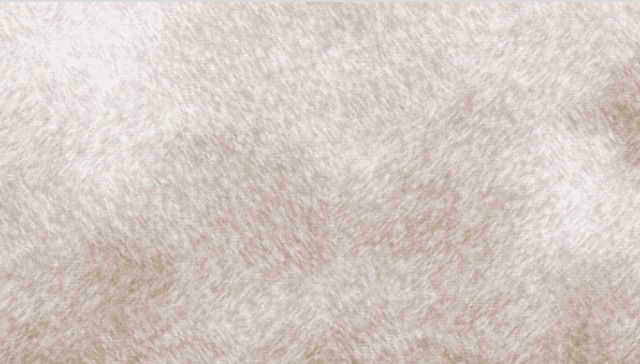
Write a Shadertoy shader that draws this texture.

```glsl
// Pale beige suede with soft cloudy stains and a fine slanted nap.
#define SHADE_COLOR vec3(0.70, 0.63, 0.57)
#define LIGHT_COLOR vec3(0.935, 0.915, 0.90)
#define EDGE_COLOR vec3(0.85, 0.86, 0.86)
#define BASE_TONE 0.67
#define CLOUD_SCALE 3.2
#define CLOUD_DEPTH 0.55
#define WARP 0.26
#define NAP_SCALE 150.0
#define NAP_DEPTH 0.50
#define SPECK_DEPTH 0.30
#define THREAD_COUNT 105.0
#define EDGE_WIDTH 0.005

float hash(vec2 p) {
    return fract(sin(dot(p, vec2(12.9898, 78.233))) * 43758.5453);
}

float noise(vec2 p) {
    vec2 i = floor(p), f = fract(p);
    f = f * f * (3.0 - 2.0 * f);
    float low = mix(hash(i), hash(i + vec2(1, 0)), f.x);
    float high = mix(hash(i + vec2(0, 1)), hash(i + vec2(1, 1)), f.x);
    return mix(low, high, f.y);
}

mat2 rotation(float angle) {
    float c = cos(angle), s = sin(angle);
    return mat2(c, -s, s, c);
}

float fbm(vec2 p) {
    float sum = 0.0, weight = 0.5;
    for (int i = 0; i < 5; i++) {
        sum += weight * noise(p);
        p = rotation(0.6) * p * 2.03 + 17.3;
        weight *= 0.5;
    }
    return sum / 0.97;
}

// Soft elliptical patch, 1 in the middle
float patchAt(vec2 p, vec2 center, vec2 radius) {
    vec2 q = (p - center) / radius;
    return exp(-dot(q, q));
}

// Broad light and dark areas
float cloudTone(vec2 p, float aspect) {
    vec2 warp = vec2(fbm(p * 4.0 + 3.1), fbm(p * 4.0 + 41.7)) - 0.5;
    vec2 q = p + WARP * warp;
    float tone = BASE_TONE + 0.16 * (p.y - 0.5);
    tone += CLOUD_DEPTH * (fbm(q * CLOUD_SCALE + 8.0) - 0.5);
    tone += 0.30 * (fbm(rotation(0.35) * q * vec2(7.0, 11.0)) - 0.5);

    // Dark stains
    tone -= 0.34 * patchAt(q, vec2(0.57 * aspect, 0.38), vec2(0.42, 0.19));
    tone -= 0.46 * patchAt(q, vec2(0.99 * aspect, 0.70), vec2(0.16, 0.13));
    tone -= 0.30 * patchAt(q, vec2(0.91 * aspect, 0.11), vec2(0.25, 0.14));
    tone -= 0.24 * patchAt(q, vec2(0.22 * aspect, 0.27), vec2(0.34, 0.20));
    tone -= 0.22 * smoothstep(0.09, -0.02, q.y);

    // Worn highlights
    tone += 0.22 * patchAt(q, vec2(0.12 * aspect, 0.83), vec2(0.45, 0.28));
    tone += 0.24 * patchAt(q, vec2(0.90 * aspect, 0.42), vec2(0.17, 0.15));
    return tone;
}

// Short fibres leaning two ways, with specks and faint woven threads
float napTone(vec2 p) {
    float lean = smoothstep(0.35, 0.65, noise(p * 5.0 + 60.0));
    vec2 stretch = vec2(0.42, 1.0) * NAP_SCALE;
    float left = noise(rotation(2.2) * p * stretch);
    float right = noise(rotation(0.8) * p * stretch + 90.0);
    float nap = NAP_DEPTH * (mix(left, right, lean) - 0.5);
    nap += SPECK_DEPTH * (noise(p * NAP_SCALE * 1.35 + 5.0) - 0.5);
    nap += 0.22 * (noise(p * NAP_SCALE * 0.32 + 23.0) - 0.5);

    float bend = 1.5 * noise(p * 9.0);
    float thread = sin(6.2832 * (p.y * THREAD_COUNT + bend));
    return nap + 0.045 * thread * noise(p * vec2(14.0, 30.0));
}

void mainImage(out vec4 fragColor, in vec2 fragCoord) {
    vec2 p = fragCoord / iResolution.y;
    float aspect = iResolution.x / iResolution.y;

    float cloud = cloudTone(p, aspect);
    float tone = cloud + napTone(p) * mix(1.2, 0.8, clamp(cloud, 0.0, 1.0));
    vec3 color = mix(SHADE_COLOR, LIGHT_COLOR, clamp(tone, -0.2, 1.06));

    // Thin cool strip along the top
    float blur = 1.0 / iResolution.y;
    float strip = smoothstep(-blur, blur, p.y - 1.0 + EDGE_WIDTH);
    fragColor = vec4(mix(color, EDGE_COLOR, strip), 1.0);
}
```
